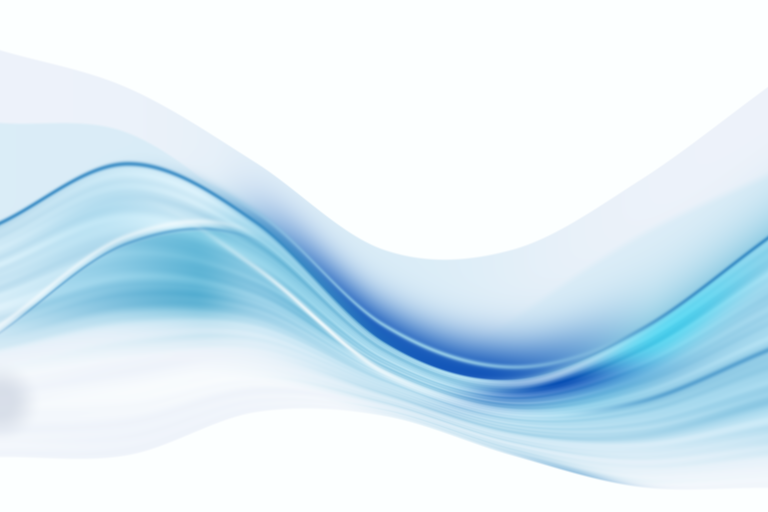
This background is drawn by a WebGL 1 fragment shader. Its source:

```glsl
precision highp float;
// Translucent blue ribbons sweeping in a soft wave over a white ground.
uniform vec2 u_resolution;

const vec3 WHITE = vec3(0.99, 1.0, 1.0);
const vec3 MIST = vec3(0.93, 0.95, 0.98);
const vec3 PALE = vec3(0.83, 0.92, 0.965);
const vec3 SKY = vec3(0.62, 0.83, 0.92);
const vec3 CYAN = vec3(0.40, 0.73, 0.85);
const vec3 AQUA = vec3(0.30, 0.83, 0.94);
const vec3 STEEL = vec3(0.20, 0.53, 0.76);
const vec3 DEEP = vec3(0.06, 0.32, 0.72);

// Cubic interpolation kernel
float kernel(float t) {
  t = abs(t);
  if (t < 1.0) return 1.0 + t * t * (1.5 * t - 2.5);
  if (t < 2.0) return 2.0 + t * (-4.0 + t * (2.5 - 0.5 * t));
  return 0.0;
}

// Smooth curve through seven evenly spaced heights, straight past the ends
float curve(float x, vec4 a, vec3 b) {
  float t = x * 6.0;
  vec4 wa = vec4(kernel(t), kernel(t - 1.0), kernel(t - 2.0), kernel(t - 3.0));
  vec3 wb = vec3(kernel(t - 4.0), kernel(t - 5.0), kernel(t - 6.0));
  return dot(a, wa) + dot(b, wb)
    + kernel(t + 1.0) * (2.0 * a.x - a.y) + kernel(t - 7.0) * (2.0 * b.z - b.y);
}

float edge(float d, float width) { return smoothstep(-width, width, d); }

float bell(float x, float center, float width) {
  float d = (x - center) / width;
  return exp(-d * d);
}

// Gradient noise
vec2 gradient(vec2 cell) {
  float h = fract(sin(dot(cell, vec2(127.1, 311.7))) * 43758.5);
  return vec2(cos(6.2832 * h), sin(6.2832 * h));
}

float noise(vec2 p) {
  vec2 i = floor(p), f = fract(p), u = f * f * (3.0 - 2.0 * f);
  vec2 e = vec2(1.0, 0.0);
  float low = mix(dot(gradient(i), f), dot(gradient(i + e), f - e), u.x);
  float high = mix(dot(gradient(i + e.yx), f - e.yx), dot(gradient(i + 1.0), f - 1.0), u.x);
  return mix(low, high, u.y);
}

// Pale upper veil with folds and the blue glow gathering in the trough
vec3 upperVeil(float x, float y, float top, float ridge) {
  float depth = clamp((y - top) / max(ridge - top, 0.02), 0.0, 1.0);
  vec3 color = mix(MIST, PALE, bell(x, 0.5, 0.22) * 0.75);
  float leftFold = curve(x, vec4(0.24, 0.26, 0.434, 0.66), vec3(0.8, 0.9, 0.9));
  float rightFold = curve(x, vec4(1.2, 1.1, 1.0, 0.8), vec3(0.625, 0.46, 0.342));
  color = mix(color, PALE, 0.75 * edge(y - leftFold, 0.004) * (1.0 - smoothstep(0.2, 0.34, x)));
  color = mix(color, PALE, 0.6 * edge(y - rightFold, 0.012) * smoothstep(0.55, 0.75, x));
  color = mix(color, CYAN, 0.65 * pow(depth, 4.0) * smoothstep(0.22, 0.4, x));
  float rise = max(ridge - y, 0.0);
  float trough = smoothstep(0.27, 0.5, x) * (1.0 - smoothstep(0.62, 0.86, x));
  return mix(color, DEEP, trough * exp(-pow(rise / 0.075, 2.0)));
}

// Streaked cyan sheet below the ridge, fading out towards the bottom
vec3 lowerSheet(float x, float y, float ridge, float bottom) {
  float below = y - ridge;
  float s = below / max(bottom - ridge, 0.05);
  float streak = noise(vec2(x * 2.2, s * 13.0)) + 0.5 * noise(vec2(x * 3.0 + 7.0, s * 31.0));
  float fold = curve(x, vec4(0.65, 0.475, 0.47, 0.70), vec3(0.78, 0.76, 0.65));
  float limit = curve(x, vec4(0.68, 0.66, 0.68, 0.79), vec3(0.88, 0.90, 0.89));
  float left = 1.0 - smoothstep(0.25, 0.36, x);
  vec3 color = mix(SKY, PALE, left * 0.85);
  color = mix(color, SKY, 0.6 * left * bell(x, 0.13, 0.09) * bell(below, 0.1, 0.08));
  color = mix(color, mix(SKY, CYAN, bell(x, 0.3, 0.13)), edge(y - fold, 0.01) * left);
  color = mix(color, CYAN, 0.55 * bell(x, 0.36, 0.1) * bell(y, fold + 0.03, 0.06));
  color = mix(color, AQUA, 0.9 * bell(x, 0.87, 0.11) * bell(below, 0.035, 0.055));
  color = mix(color, DEEP, 0.95 * bell(x, 0.725, 0.1) * bell(y + 0.25 * (x - 0.725), 0.75, 0.03));
  color += streak * vec3(0.17, 0.11, 0.07);
  color = mix(color, STEEL, 0.45 * left * bell(y, fold, 0.004));
  color = mix(color, WHITE, 0.5 * left * bell(y, fold - 0.014, 0.006));
  float fade = edge(y - limit + 0.03 + 0.03 * streak, 0.085);
  vec3 foot = mix(WHITE, MIST, 0.65 + 0.5 * streak);
  return mix(color, foot, fade);
}

void main() {
  vec2 p = gl_FragCoord.xy / u_resolution;
  float x = p.x, y = 1.0 - p.y;
  float top = curve(x, vec4(0.098, 0.172, 0.318, 0.488), vec3(0.488, 0.352, 0.170));
  float bottom = curve(x, vec4(0.893, 0.889, 0.805, 0.812), vec3(0.889, 0.951, 0.953));
  float ridge = curve(x, vec4(0.436, 0.320, 0.434, 0.668), vec3(0.742, 0.645, 0.465));
  float crest = curve(x, vec4(0.436, 0.320, 0.414, 0.635), vec3(0.717, 0.645, 0.463));
  float seam = curve(x, vec4(0.42, 0.38, 0.523, 0.727), vec3(0.80, 0.79, 0.70));
  float crease = curve(x, vec4(0.6, 0.6, 0.62, 0.75), vec3(0.81, 0.785, 0.684));

  vec3 color = mix(upperVeil(x, y, top, ridge), lowerSheet(x, y, ridge, bottom), edge(y - ridge, 0.003));

  // Fine lines along the folds
  float ends = 1.0 - bell(x, 0.6, 0.18);
  color = mix(color, STEEL, 0.85 * ends * bell(y, ridge, 0.005));
  color = mix(color, STEEL, 0.6 * bell(x, 0.4, 0.12) * bell(y, ridge - 0.008, 0.014));
  color = mix(color, SKY, 0.85 * bell(x, 0.56, 0.2) * bell(y, crest, 0.005));
  color = mix(color, PALE, 0.6 * bell(x, 0.72, 0.09) * bell(y, ridge + 0.008, 0.01));
  color = mix(color, WHITE, 0.85 * bell(x, 0.43, 0.13) * bell(y, seam, 0.007));
  color = mix(color, STEEL, 0.6 * smoothstep(0.72, 0.88, x) * bell(y, crease, 0.006));

  // Grey curl at the left and shaded lower rim
  float curl = length(vec2(x * 1.5, y - 0.785));
  color = mix(color, vec3(0.80, 0.83, 0.88), 0.7 * (1.0 - smoothstep(0.02, 0.085, curl)));
  color = mix(color, STEEL, 0.45 * bell(x, 0.75, 0.07) * bell(y, bottom, 0.009));

  float body = edge(y - top, 0.003) * edge(bottom - y, 0.003);
  gl_FragColor = vec4(mix(WHITE, clamp(color, 0.0, 1.0), body), 1.0);
}
```
